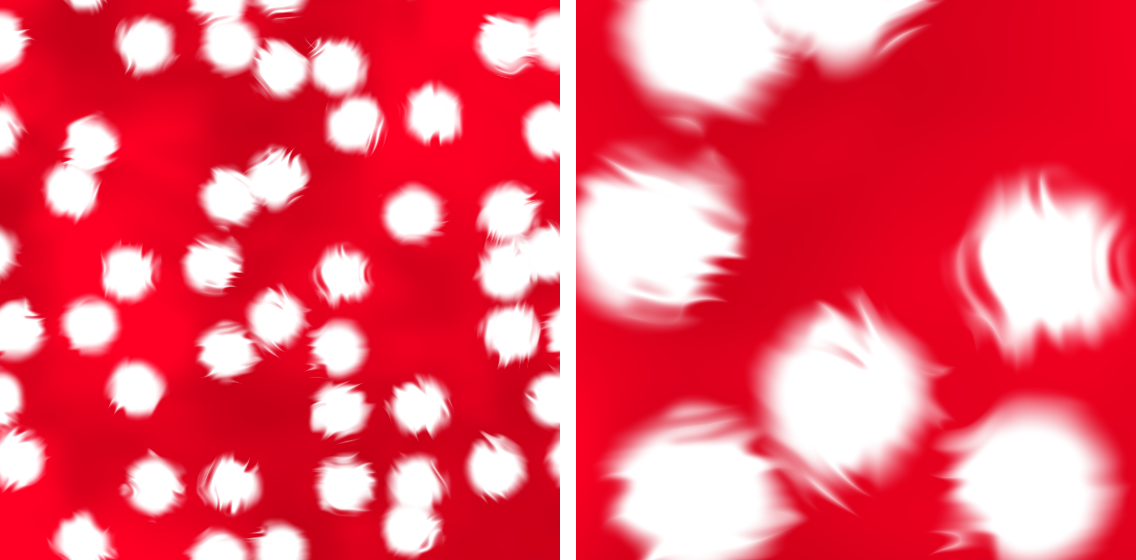
Left, the full canvas; right, a detail of the centre.
Give the GLSL for this pattern, as a WebGL 2 fragment shader.

```glsl
#version 300 es
precision highp float;

uniform vec2 u_resolution;
out vec4 fragColor;

// Integer hash: lattice point to two values in 0..1
vec2 hash2(vec2 p) {
    uvec2 v = uvec2(ivec2(p)) * 1664525u + 1013904223u;
    v.x += v.y * 1664525u;
    v.y += v.x * 1664525u;
    v ^= v >> 16u;
    v.x += v.y * 1664525u;
    v.y += v.x * 1664525u;
    v ^= v >> 16u;
    return vec2(v >> 8u) / 16777216.0;
}

float noise(vec2 p) {
    vec2 i = floor(p), f = p - i;
    f = f * f * f * (f * (f * 6.0 - 15.0) + 10.0);
    float low = mix(hash2(i).x, hash2(i + vec2(1, 0)).x, f.x);
    float high = mix(hash2(i + vec2(0, 1)).x, hash2(i + vec2(1, 1)).x, f.x);
    return mix(low, high, f.y);
}

// Keeps two or three random cells of every 2x2 block, for an even density
bool hasDot(vec2 cell) {
    vec2 block = floor(cell / 2.0), corner = mod(cell, 2.0);
    float first = floor(hash2(block + 71.0).x * 4.0);
    float kept = 2.0 + mod(block.x + block.y, 2.0);
    return mod(corner.x + 2.0 * corner.y + first, 4.0) < kept;
}

// Soft round dab whose rim is torn by fine directional brush strokes
float dab(vec2 q, vec2 seed) {
    vec2 rnd = hash2(seed + 23.0), shift = floor(rnd * 400.0);
    float angle = rnd.x * 6.2832;
    float c = cos(angle), s = sin(angle);

    // Bend the stroke direction
    vec2 bend = vec2(noise(q * 22.0 + shift), noise(q * 22.0 + shift + 40.0)) - 0.5;
    vec2 along = mat2(c, s, -s, c) * (q + 0.03 * bend);

    float bristle = noise(along * vec2(22, 125) + shift + 80.0);
    float crease = abs(noise(along * vec2(16, 75) + shift + 130.0) - 0.5);
    float torn = smoothstep(0.3, 0.75, noise(q * 28.0 + shift + 190.0));
    float lump = noise(q * 35.0 + shift + 240.0) - 0.5;

    float d = length(q) + 0.008 * lump + 0.004 * (rnd.y - 0.5);
    d += (0.004 + 0.013 * torn) * (bristle - 0.5);
    d += 0.04 * torn * (crease - 0.14);
    return 1.0 - smoothstep(0.035, 0.062, d);
}

// Cloudy red ground
vec3 ground(vec2 uv) {
    vec2 p = uv + 0.08 * vec2(noise(uv * 5.0 + 11.0), noise(uv * 5.0 + 57.0));
    float cloud = 0.6 * noise(p * 4.0 + 5.0) + 0.28 * noise(p * 9.0 + 31.0)
                + 0.12 * noise(p * vec2(14, 22) + 90.0);
    return mix(vec3(0.78, 0.0, 0.09), vec3(1.0, 0.0, 0.14), smoothstep(0.18, 0.74, cloud));
}

void main() {
    vec2 uv = gl_FragCoord.xy / min(u_resolution.x, u_resolution.y);
    vec2 p = uv * 8.0 + vec2(0.45, 0.3);
    vec2 home = floor(p);

    // Join the dabs of the neighbouring cells
    float bare = 1.0;
    for (int y = -1; y <= 1; y++) {
        for (int x = -1; x <= 1; x++) {
            vec2 cell = home + vec2(x, y);
            vec2 seed = mod(cell, 8.0);
            if (!hasDot(seed)) continue;
            vec2 centre = cell + 0.5 + 0.54 * (hash2(seed + 9.0) - 0.5);
            bare *= 1.0 - dab((p - centre) / 8.0, seed);
        }
    }

    fragColor = vec4(mix(vec3(1.0), ground(uv), bare), 1.0);
}
```
